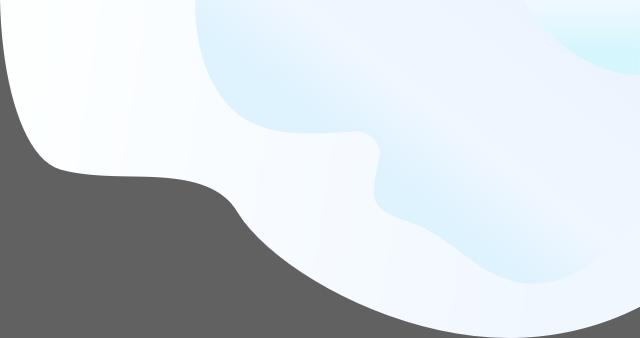
Give the GLSL for this background, as a Shadertoy shader.

```glsl
// Layered pale waves hanging from the upper right over a grey ground.
// Each wave is a path of cubic curves: its distance gives a smooth edge,
// its even-odd crossings give the inside, and linear ramps fill it.

#define DESIGN_HEIGHT 405.0
#define CURVE_STEPS 20
#define GROUND_GREY vec3(0.380)
#define WAVE_WHITE vec3(0.992, 1.000, 1.000)
#define WAVE_PALE vec3(0.941, 0.967, 1.000)
#define POOL_BLUE vec3(0.869, 0.951, 0.997)
#define POOL_FAR vec3(0.922, 0.961, 0.996)
#define CORNER_TOP vec3(0.945, 0.973, 1.000)
#define CORNER_CYAN vec3(0.832, 0.965, 0.990)
#define POOL_AXIS vec2(0.61, -0.79)

// A path under construction, as seen from one sample point.
struct Path {
    vec2 point;  // sample point
    vec2 pen;    // end of the last curve
    float dist2; // squared distance to the outline
    float side;  // +1 inside, -1 outside
};

Path moveTo(vec2 point, vec2 start) {
    return Path(point, start, 1e9, -1.0);
}

vec2 bezier(vec2 a, vec2 b, vec2 c, vec2 d, float t) {
    float s = 1.0 - t;
    return s * s * s * a + 3.0 * s * t * (s * b + t * c) + t * t * t * d;
}

// Adds a curve; crossings are counted on a ray to the left,
// so the path stays open toward the right.
void curveTo(inout Path path, vec2 c1, vec2 c2, vec2 end) {
    vec2 p = path.point;
    vec2 a = path.pen;
    for (int i = 1; i <= CURVE_STEPS; i++) {
        vec2 b = bezier(path.pen, c1, c2, end, float(i) / float(CURVE_STEPS));
        vec2 ab = b - a;
        vec2 ap = p - a;
        vec2 gap = ap - ab * clamp(dot(ap, ab) / dot(ab, ab), 0.0, 1.0);
        path.dist2 = min(path.dist2, dot(gap, gap));
        if ((a.y > p.y) != (b.y > p.y) && ab.x * ap.y / ab.y < ap.x) {
            path.side = -path.side;
        }
        a = b;
    }
    path.pen = end;
}

float coverage(Path path, float pixel) {
    return clamp(0.5 + path.side * sqrt(path.dist2) / pixel, 0.0, 1.0);
}

// Wide white wave
Path outerWave(vec2 p) {
    Path path = moveTo(p, vec2(0, 0));
    curveTo(path, vec2(2, 100), vec2(28, 190), vec2(72, 203));
    curveTo(path, vec2(100, 211), vec2(135, 211), vec2(160, 211.5));
    curveTo(path, vec2(215, 212), vec2(263, 217), vec2(285, 255));
    curveTo(path, vec2(325, 320), vec2(470, 405), vec2(610, 405));
    curveTo(path, vec2(665, 405), vec2(720, 392), vec2(768, 367));
    return path;
}

// Blue pool inside the wave
Path innerPool(vec2 p) {
    Path path = moveTo(p, vec2(234, 0));
    curveTo(path, vec2(232, 60), vec2(255, 130), vec2(308, 150));
    curveTo(path, vec2(342, 164), vec2(390, 160), vec2(425, 157.5));
    curveTo(path, vec2(440, 157), vec2(457, 170), vec2(455, 185));
    curveTo(path, vec2(453, 200), vec2(448, 212), vec2(448, 232));
    curveTo(path, vec2(448, 250), vec2(468, 259), vec2(490, 266));
    curveTo(path, vec2(545, 283), vec2(575, 340), vec2(640, 340));
    curveTo(path, vec2(690, 340), vec2(730, 300), vec2(768, 262));
    return path;
}

// Cyan bowl in the corner
Path cornerBowl(vec2 p) {
    Path path = moveTo(p, vec2(628, 0));
    curveTo(path, vec2(650, 42), vec2(706, 90), vec2(767, 90));
    return path;
}

float ramp(float from, float to, float x) {
    return clamp((x - from) / (to - from), 0.0, 1.0);
}

void mainImage(out vec4 fragColor, in vec2 fragCoord) {
    // Design units, with y running down from the top edge
    float pixel = DESIGN_HEIGHT / iResolution.y;
    vec2 p = vec2(fragCoord.x, iResolution.y - fragCoord.y) * pixel;

    // Wave: white at the left, pale at the right
    vec3 waveColor = mix(WAVE_WHITE, WAVE_PALE, ramp(40.0, 760.0, p.x + 0.15 * p.y));
    vec3 color = mix(GROUND_GREY, waveColor, coverage(outerWave(p), pixel));

    // Pool: blue along the lower left rim, fading across the diagonal
    float across = dot(p, POOL_AXIS);
    vec3 poolColor = mix(POOL_BLUE, WAVE_PALE, ramp(115.0, 210.0, across));
    poolColor = mix(poolColor, POOL_FAR, ramp(215.0, 420.0, across));
    color = mix(color, poolColor, coverage(innerPool(p), pixel));

    // Bowl: deepens downward and stops just short of the right edge
    vec3 bowlColor = mix(CORNER_TOP, CORNER_CYAN, ramp(0.0, 65.0, p.y));
    float bowl = coverage(cornerBowl(p), pixel) * clamp(0.5 + (766.5 - p.x) / pixel, 0.0, 1.0);
    color = mix(color, bowlColor, bowl);

    fragColor = vec4(color, 1.0);
}
```
